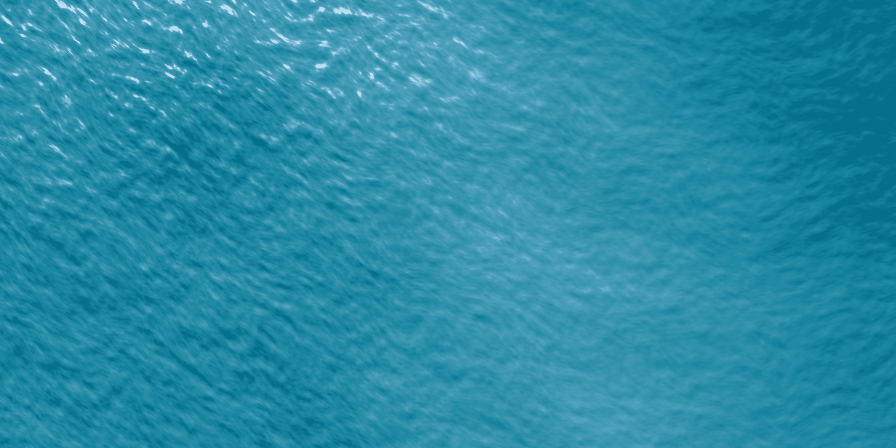
Write a Shadertoy shader that draws this texture.

```glsl
const vec3 SEA_RAMP[7] = vec3[7](
    vec3(0.02, 0.44, 0.55),
    vec3(0.08, 0.51, 0.62),
    vec3(0.15, 0.55, 0.65),
    vec3(0.23, 0.59, 0.69),
    vec3(0.31, 0.63, 0.74),
    vec3(0.46, 0.72, 0.83),
    vec3(0.72, 0.87, 0.94));

const float BASE_TONE = 1.35;        // position on the colour ramp
const float BAND_TONE = 1.65;
const float GLARE_TONE = 1.1;
const float CORNER_TONE = -1.4;
const float HOLLOW_TONE = -0.7;
const float CLOUD_TONE = 1.0;
const vec2 GLARE_CENTER = vec2(0.2, 1.0);
const vec2 CORNER_CENTER = vec2(2.05, 0.85);
const vec2 HOLLOW_CENTER = vec2(0.42, 0.7);
const vec2 WAVE_FREQUENCY = vec2(11.0, 22.0);
const vec2 LIGHT_OFFSET = vec2(0.12, -0.3);
const float SWELL = 0.35;
const float RELIEF = 0.62;
const float LEFT_CONTRAST = 2.3;
const float RIGHT_CONTRAST = 1.3;
const float GLARE_CONTRAST = 1.1;
const float GLINT_STRENGTH = 2.2;
const int OCTAVES = 4;
const float OCTAVE_GAIN = 0.75;

vec2 hashGradient(vec2 cell) {
    float angle = 6.2831853 * fract(sin(dot(cell, vec2(127.1, 311.7))) * 43758.5453);
    return vec2(cos(angle), sin(angle));
}

float gradientNoise(vec2 p) {
    vec2 cell = floor(p);
    vec2 f = p - cell;
    vec2 blend = f * f * f * (f * (f * 6.0 - 15.0) + 10.0);
    vec2 right = vec2(1.0, 0.0);
    vec2 up = vec2(0.0, 1.0);
    float bottom = mix(dot(hashGradient(cell), f),
                       dot(hashGradient(cell + right), f - right), blend.x);
    float top = mix(dot(hashGradient(cell + up), f - up),
                    dot(hashGradient(cell + 1.0), f - 1.0), blend.x);
    return mix(bottom, top, blend.y);
}

// Water height: rounded swell plus sharp crests in each octave
float waterHeight(vec2 p) {
    float sum = 0.0;
    float amplitude = 1.0;
    for (int i = 0; i < OCTAVES; i++) {
        float crest = 0.18 - abs(gradientNoise(p + 71.3));
        sum += amplitude * (0.75 * gradientNoise(p) + 0.9 * crest);
        p = mat2(0.995, 0.1, -0.1, 0.995) * p * 1.8 + 17.3;
        amplitude *= OCTAVE_GAIN;
    }
    return sum;
}

float softSpot(vec2 p, vec2 center, vec2 radius) {
    vec2 d = (p - center) / radius;
    return exp(-dot(d, d));
}

// Waves follow curved crests: falling on the left, rising on the right
vec2 waveSpace(vec2 p) {
    float bend = 0.68 * p.x - 0.075 * p.x * p.x * p.x;
    vec2 warp = vec2(gradientNoise(p * 5.0), gradientNoise(p * 5.0 + 40.0));
    return vec2(p.x - 0.4 * p.y, p.y + bend) + 0.035 * warp;
}

// Swell lit from one side
float ripples(vec2 p) {
    vec2 q = waveSpace(p) * WAVE_FREQUENCY;
    float height = waterHeight(q);
    return SWELL * height + RELIEF * (height - waterHeight(q + LIGHT_OFFSET));
}

// Broad light and shade over the water
float broadTone(vec2 p, float glare) {
    float bandCenter = mix(1.32, 0.85, p.y * p.y);
    float bandOffset = (p.x - bandCenter) / 0.45;
    float tone = BASE_TONE + BAND_TONE * exp(-bandOffset * bandOffset);
    tone += GLARE_TONE * glare;
    tone += CORNER_TONE * softSpot(p, CORNER_CENTER, vec2(0.38, 0.6));
    tone += HOLLOW_TONE * softSpot(p, HOLLOW_CENTER, vec2(0.28, 0.14));
    tone += CLOUD_TONE * gradientNoise(waveSpace(p) * vec2(2.6, 5.0) + 9.0);
    return tone;
}

vec3 seaColor(float tone) {
    vec3 color = SEA_RAMP[0];
    for (int i = 1; i < 7; i++) {
        color = mix(color, SEA_RAMP[i], clamp(tone - float(i - 1), 0.0, 1.0));
    }
    return color;
}

void mainImage(out vec4 fragColor, in vec2 fragCoord) {
    vec2 p = fragCoord / iResolution.y;
    float glare = softSpot(p, GLARE_CENTER, vec2(0.7, 0.42));
    float wave = ripples(p);

    float contrast = mix(LEFT_CONTRAST, RIGHT_CONTRAST, smoothstep(0.5, 1.5, p.x));
    contrast += GLARE_CONTRAST * glare;
    float tone = broadTone(p, glare) + contrast * wave;

    // Sun glints on the steepest crests
    tone += GLINT_STRENGTH * glare * smoothstep(0.2, 0.8, wave);

    fragColor = vec4(seaColor(tone), 1.0);
}
```
